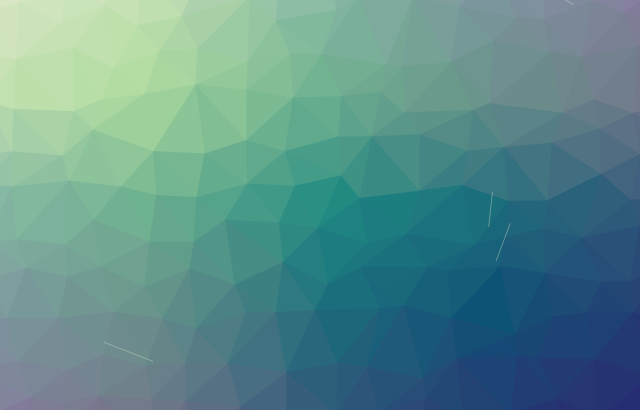
This background is drawn by a Shadertoy shader. Its source:

```glsl
// Low-poly gradient: a jittered grid is split into triangles, each filled flat
// with the colour at its centroid. The colour is the perceptual average of one
// palette read across the canvas and the same palette read down it.

#define CELL 0.1077                  // grid step, in canvas heights
#define PHASE vec2(0.41, 0.24)       // grid offset, in cells
#define JITTER 0.33                  // vertex displacement, in cells
#define BLEED 0.05                   // palette overhang past each border
#define SEAM_STRENGTH 0.35           // opacity of the pale hairlines
#define CREAM  vec3(0.88, 0.91, 0.80)
#define LEAF   vec3(0.68, 0.86, 0.62)
#define TEAL   vec3(0.11, 0.55, 0.51)
#define OCEAN  vec3(0.00, 0.31, 0.46)
#define INDIGO vec3(0.16, 0.13, 0.44)

// Linear RGB to white-normalised XYZ
const mat3 RGB_TO_XYZ = mat3(0.4339, 0.2126, 0.0177,
                             0.3762, 0.7152, 0.1095,
                             0.1899, 0.0722, 0.8728);

// Cube-root XYZ: mixing here is equivalent to mixing in Lab
vec3 toPerceptual(vec3 rgb) {
    return pow(RGB_TO_XYZ * pow(rgb, vec3(2.2)), vec3(1.0 / 3.0));
}

vec3 toDisplay(vec3 q) {
    vec3 linearRgb = inverse(RGB_TO_XYZ) * (q * q * q);
    return pow(clamp(linearRgb, 0.0, 1.0), vec3(1.0 / 2.2));
}

// Five evenly spaced stops, interpolated perceptually
vec3 palette(float t) {
    float s = 4.0 * (t + BLEED) / (1.0 + 2.0 * BLEED);
    vec3 c = toPerceptual(CREAM);
    c = mix(c, toPerceptual(LEAF), clamp(s, 0.0, 1.0));
    c = mix(c, toPerceptual(TEAL), clamp(s - 1.0, 0.0, 1.0));
    c = mix(c, toPerceptual(OCEAN), clamp(s - 2.0, 0.0, 1.0));
    return mix(c, toPerceptual(INDIGO), clamp(s - 3.0, 0.0, 1.0));
}

// Colour field at a grid position
vec3 field(vec2 g) {
    vec2 uv = (g + PHASE) * CELL * vec2(iResolution.y / iResolution.x, 1.0);
    return toDisplay(0.5 * (palette(uv.x) + palette(uv.y)));
}

vec2 hash22(vec2 p) {
    vec3 h = fract(p.xyx * vec3(0.1031, 0.1030, 0.0973) + 0.37);
    h += dot(h, h.yzx + 33.33);
    return fract((h.xx + h.yz) * h.zy);
}

vec2 vertex(vec2 id) {
    return id + JITTER * (2.0 * hash22(id + 40.0) - 1.0);
}

float cross2(vec2 a, vec2 b) {
    return a.x * b.y - a.y * b.x;
}

// Signed distance to the line ab, positive on its left
float edgeDistance(vec2 p, vec2 a, vec2 b) {
    return cross2(b - a, p - a) / max(length(b - a), 1e-4);
}

// Adds one triangle, weighted by its pixel coverage
void addTriangle(inout vec4 sum, vec2 p, vec2 a, vec2 b, vec2 c, float pixel) {
    float side = sign(cross2(b - a, c - a));
    float inside = min(side * edgeDistance(p, a, b),
                   min(side * edgeDistance(p, b, c), side * edgeDistance(p, c, a)));
    float weight = clamp(0.5 + inside / pixel, 0.0, 1.0);
    if (weight > 0.0) sum += weight * vec4(field((a + b + c) / 3.0), 1.0);
}

// Coverage of a hairline from a to b
float hairline(vec2 p, vec2 a, vec2 b, float pixel) {
    vec2 ab = b - a;
    float d = length(p - a - ab * clamp(dot(p - a, ab) / dot(ab, ab), 0.0, 1.0));
    return 1.0 - smoothstep(0.0, max(pixel, 0.002), d);
}

void mainImage(out vec4 fragColor, in vec2 fragCoord) {
    // Height units, measured down from the top-left corner
    vec2 p = vec2(fragCoord.x, iResolution.y - fragCoord.y) / iResolution.y;
    float pixel = 1.0 / iResolution.y;
    vec2 g = p / CELL - PHASE;
    vec2 cell = floor(g);

    // Nearby quads, each cut along its shorter diagonal
    vec4 sum = 1e-4 * vec4(field(g), 1.0);
    for (int j = -1; j <= 1; j++)
    for (int i = -1; i <= 1; i++) {
        vec2 id = cell + vec2(i, j);
        vec2 a = vertex(id), b = vertex(id + vec2(1, 0));
        vec2 c = vertex(id + vec2(1, 1)), d = vertex(id + vec2(0, 1));
        bool cutAC = distance(a, c) < distance(b, d);
        addTriangle(sum, g, a, b, cutAC ? c : d, pixel / CELL);
        addTriangle(sum, g, c, d, cutAC ? a : b, pixel / CELL);
    }
    vec3 color = sum.rgb / sum.a;

    // A few pale seams
    float seam = hairline(p, vec2(1.192, 0.553), vec2(1.201, 0.470), pixel);
    seam = max(seam, hairline(p, vec2(1.210, 0.636), vec2(1.244, 0.546), pixel));
    seam = max(seam, hairline(p, vec2(0.254, 0.835), vec2(0.372, 0.881), pixel));
    seam = max(seam, hairline(p, vec2(1.378, 0.0), vec2(1.398, 0.010), pixel));
    color = mix(color, CREAM, SEAM_STRENGTH * seam);

    fragColor = vec4(color, 1.0);
}
```
